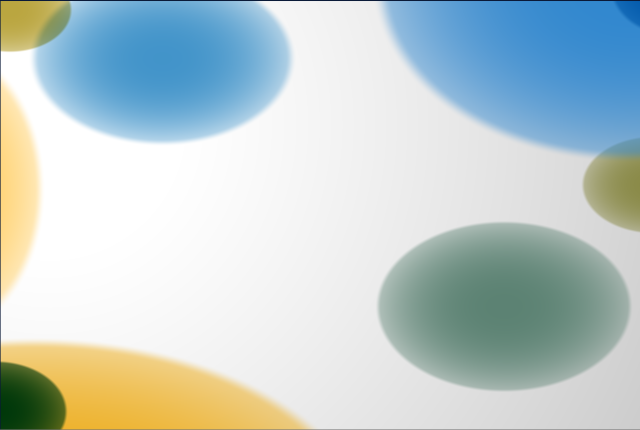
A WebGL 1 fragment shader for this background:

```glsl
precision highp float;
// Soft translucent ellipses in blue, amber and green over a pale grey radial gradient.

uniform vec2 u_resolution;

const float ASPECT = 1.488;

const vec3 SKY_BLUE   = vec3(0.26, 0.58, 0.79);
const vec3 DEEP_BLUE  = vec3(0.19, 0.53, 0.81);
const vec3 NAVY_BLUE  = vec3(0.00, 0.34, 0.66);
const vec3 OLIVE      = vec3(0.54, 0.54, 0.28);
const vec3 GOLD       = vec3(0.73, 0.65, 0.25);
const vec3 SAGE       = vec3(0.36, 0.51, 0.45);
const vec3 PALE_AMBER = vec3(1.00, 0.81, 0.40);
const vec3 AMBER      = vec3(0.93, 0.67, 0.08);
const vec3 FOREST     = vec3(0.00, 0.22, 0.04);
const vec3 FRAME      = vec3(0.04, 0.10, 0.22);

// Opacity of an ellipse: solid core thinning to rimAlpha, then a feathered edge.
float softEllipse(vec2 p, vec2 center, vec2 radii, float rimAlpha, float feather) {
  float r = length((p - center) / radii);
  float body = mix(1.0, rimAlpha, pow(min(r, 1.0), 2.5));
  return body * (1.0 - smoothstep(1.0 - feather, 1.0 + 0.2 * feather, r));
}

// White glow on the upper left, falling off to grey at the lower right.
vec3 backdrop(vec2 p) {
  float t = max(length(p - vec2(0.116, 0.71)) - 0.29, 0.0) / 1.26;
  return vec3(1.0 - 0.2 * pow(t, 1.2));
}

// Coverage of a thin line lying along an edge at distance zero.
float edgeLine(float dist, float width, float pixel) {
  return 1.0 - smoothstep(width - 0.5 * pixel, width + 0.5 * pixel, dist);
}

void main() {
  vec2 p = gl_FragCoord.xy / u_resolution * vec2(ASPECT, 1.0);
  float pixel = 1.0 / u_resolution.y;
  vec3 color = backdrop(p);

  // Right side: olive below the large blue, with a darker corner on top
  color = mix(color, OLIVE, softEllipse(p, vec2(1.521, 0.570), vec2(0.169, 0.114), 0.45, 0.05));
  color = mix(color, DEEP_BLUE, softEllipse(p, vec2(1.463, 1.039), vec2(0.591, 0.413), 0.42, 0.06));
  color = mix(color, NAVY_BLUE, softEllipse(p, vec2(1.550, 1.039), vec2(0.134, 0.120), 0.55, 0.08));
  color = mix(color, SAGE, softEllipse(p, vec2(1.172, 0.287), vec2(0.298, 0.199), 0.38, 0.04));

  // Upper left: blue, tinted by a multiplied gold ellipse
  color = mix(color, SKY_BLUE, softEllipse(p, vec2(0.378, 0.864), vec2(0.308, 0.202), 0.32, 0.07));
  color *= mix(vec3(1.0), GOLD, softEllipse(p, vec2(0.023, 0.977), vec2(0.145, 0.099), 0.60, 0.05));

  // Left and bottom: amber glows and a dark green corner
  color = mix(color, PALE_AMBER, softEllipse(p, vec2(-0.136, 0.558), vec2(0.238, 0.337), 0.40, 0.09));
  color = mix(color, AMBER, softEllipse(p, vec2(0.078, -0.240), vec2(0.783, 0.452), 0.45, 0.05));
  color = mix(color, FOREST, softEllipse(p, vec2(-0.010, 0.043), vec2(0.167, 0.118), 0.60, 0.05));

  // Thin border lines
  color = mix(color, FRAME, edgeLine(1.0 - p.y, 0.0025, pixel));
  color = mix(color, FRAME, 0.8 * edgeLine(p.x, 0.0016, pixel));
  color = mix(color, vec3(0.45), 0.7 * edgeLine(p.y, 0.0016, pixel));

  gl_FragColor = vec4(color, 1.0);
}
```
